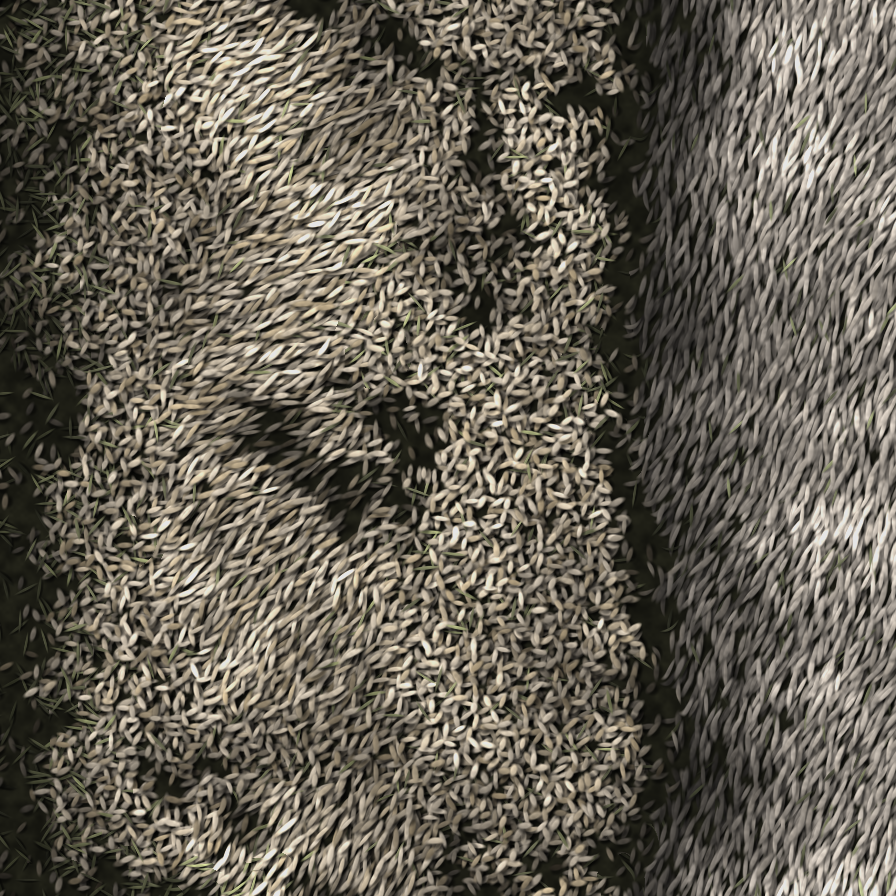
A three.js fragment shader for this texture:

```glsl
// Dry grass seen from above: pale seed ears and thin green blades, split by a dark furrow.
// Each layer scatters soft ellipses over a jittered grid, from shaded stems to sunlit tips;
// smooth fields steer their direction, density, length, colour and sunlight.
varying vec2 vUv;

#define LAYERS 7
#define CELL 0.018
#define EAR_LENGTH 0.0108
#define EAR_WIDTH 0.0041
#define STRAND_LENGTH 0.0170
#define STRAND_WIDTH 0.0036
#define FURROW_X 0.715
#define SHADOW 0.48
#define GROUND vec3(0.105, 0.105, 0.075)
#define STRAW vec3(1.0, 0.94, 0.85)
#define TAN vec3(0.72, 0.64, 0.50)
#define GREEN vec3(0.47, 0.50, 0.34)

float hash(vec2 p) {
  return fract(sin(dot(p, vec2(127.1, 311.7))) * 43758.5453);
}

float noise(vec2 p) {
  vec2 i = floor(p);
  vec2 f = fract(p);
  f = f * f * (3.0 - 2.0 * f);
  return mix(mix(hash(i), hash(i + vec2(1.0, 0.0)), f.x),
             mix(hash(i + vec2(0.0, 1.0)), hash(i + vec2(1.0, 1.0)), f.x), f.y);
}

// Signed distance across the wavering furrow, positive on its right
float furrowSide(vec2 p) {
  return p.x - FURROW_X - 0.07 * (noise(vec2(p.y * 6.0, 3.5)) - 0.5)
       - 0.045 * (noise(p * 24.0) - 0.5);
}

// Share of grid cells that carry an ear: low in hollows, furrow and left margin
float coverAt(vec2 p) {
  float clump = 0.55 * noise(p * vec2(11.0, 9.0) + 4.0) + 0.45 * noise(p * 26.0);
  float side = furrowSide(p);
  float bank = (1.0 - smoothstep(-0.055, -0.005, side)) * mix(0.1, 1.0, smoothstep(0.22, 0.47, clump));
  bank *= mix(0.22, 1.0, smoothstep(0.0, 0.13, p.x + 0.26 * (clump - 0.5)));
  float field = smoothstep(-0.01, 0.04, side) * mix(0.5, 1.0, smoothstep(0.03, 0.2, side));
  field *= mix(0.75, 1.0, smoothstep(0.2, 0.5, clump));
  return 0.08 + 0.92 * max(bank, field);
}

// How green the growth is, strongest in patches and at the left margin
float greenAt(vec2 p) {
  float patches = smoothstep(0.56, 0.88, noise(p * vec2(7.0, 5.0) + 21.0));
  float margin = 1.0 - smoothstep(0.03, 0.16, p.x);
  return 0.08 + 0.42 * max(patches * (1.0 - smoothstep(0.65, 0.75, p.x)), margin);
}

void main() {
  vec2 uv = vUv;

  // Flow fields: combed strands on the right and in a wandering central stream
  float side = furrowSide(uv);
  float onRight = smoothstep(-0.01, 0.03, side);
  float sway = noise(uv * 5.0 + 11.0) - 0.5;
  float streamDist = abs(uv.x - 0.33 - 0.14 * sway);
  float stream = (1.0 - smoothstep(0.06, 0.16, streamDist)) * smoothstep(0.2, 0.5, noise(uv * 6.0 + 31.0));
  float combed = max(onRight, 0.85 * stream);
  float streamAngle = mix(1.0, 0.55, smoothstep(0.3, 0.6, uv.y));
  float angle = mix(mix(1.0, streamAngle, stream), 1.17, onRight) + 0.5 * sway;
  float spread = mix(2.6, 0.65, combed);
  vec2 earSize = mix(vec2(EAR_LENGTH, EAR_WIDTH), vec2(STRAND_LENGTH, STRAND_WIDTH), combed);
  float greenShare = greenAt(uv);

  // Broad sunlight: brighter stream and far right, dim margin and furrow flank
  float bankSun = mix(0.72, 0.98, smoothstep(0.02, 0.26, uv.x)) + 0.14 * stream;
  float fieldSun = mix(0.58, 1.1, smoothstep(0.02, 0.2, side));
  float patchy = 0.6 * noise(uv * 8.0 + 51.0) + 0.4 * noise(uv * 17.0 + 7.0);
  float sun = mix(bankSun, fieldSun, onRight) * mix(0.78, 1.22, smoothstep(0.2, 0.8, patchy));

  vec3 color = GROUND * (0.7 + 0.6 * noise(uv * 90.0));

  for (int layer = 0; layer < LAYERS; layer++) {
    float level = float(layer) / float(LAYERS - 1);
    vec2 grid = uv / CELL + vec2(0.37, 0.61) * float(layer);
    for (int n = 0; n < 9; n++) {
      vec2 cell = floor(grid) + vec2(mod(float(n), 3.0), floor(float(n) / 3.0)) - 1.0;
      vec2 seed = cell + 37.0 * float(layer);
      vec2 jitter = vec2(hash(seed), hash(seed + 5.3));
      vec2 offset = (grid - cell - jitter) * CELL;
      if (dot(offset, offset) > CELL * CELL) continue;

      float present = hash(seed + 9.1);
      float cover = coverAt(uv - offset);
      if (present > cover) continue;

      // Some ears are replaced by thin green blades
      float blade = step(hash(seed + 13.7), greenShare);
      vec2 size = mix(earSize, vec2(0.0165, 0.0022), blade);
      size *= 0.72 + 0.3 * vec2(hash(seed + 17.9), hash(seed + 3.7) * 1.4);
      float turn = angle + (hash(seed + 21.3) - 0.5) * mix(spread, spread + 0.8, blade);
      vec2 axis = vec2(cos(turn), sin(turn));
      vec2 local = vec2(dot(offset, axis), dot(offset, vec2(-axis.y, axis.x))) / size;

      // Shadow on the lower right, then the ear itself
      float shade = 1.0 - smoothstep(0.4, 1.0, length(vec2(local.x, 0.5 * local.y + 0.3)));
      color *= 1.0 - SHADOW * shade * mix(1.0, 0.65, onRight);

      float tint = hash(seed + 27.7);
      vec3 ear = mix(STRAW, TAN, tint * tint * mix(0.9, 0.5, onRight));
      ear = mix(ear, vec3(0.96, 0.92, 0.885), 0.65 * onRight);
      ear = mix(ear, GREEN * (0.7 + 0.8 * tint), blade * 0.8);
      float light = mix(0.5, 1.0, level) * mix(0.5, 1.0, cover) * sun;
      light *= 0.72 + 0.32 * hash(seed + 33.1);
      light *= 0.93 + 0.14 * clamp(local.y, -1.0, 1.0) + 0.06 * local.x;
      float mask = 1.0 - smoothstep(0.5, 1.15, length(local));
      color = mix(color, ear * light, mask);
    }
  }

  // Fine husk grain
  color *= 0.92 + 0.16 * noise(uv * 240.0);
  gl_FragColor = vec4(clamp(color, 0.0, 0.9), 1.0);
}
```
